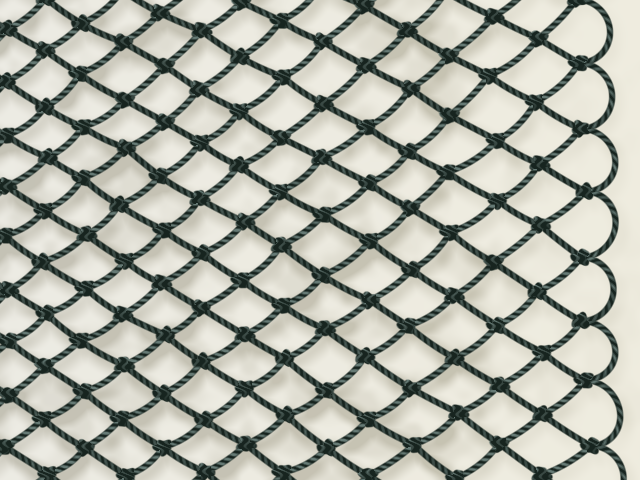
Give the GLSL for this pattern, as a WebGL 2 fragment shader.

```glsl
#version 300 es
precision highp float;
// Knotted twine netting over pale cloth: a stretched diamond lattice of knots
// joined by sagging twisted strands, with a scalloped right edge. Distances to
// strands, knots and loops are merged, then the cloth gets a soft shadow.
uniform vec2 u_resolution;
out vec4 fragColor;

const float TAU = 6.2831853;
const float LAST_COLUMN = 14.0;
const float STRAND_RADIUS = 0.0064;
const float LOOP_WIDTH = 0.067;
const float FIRST_COLUMN_X = 0.0139, FIRST_ROW_Y = 0.071;
const float COLUMN_STEP = 0.079, COLUMN_GROWTH = 0.000486;
const vec2 KNOT_SIZE = vec2(0.0225, 0.0185);
const vec3 TWINE_DARK = vec3(0.09, 0.14, 0.12);
const vec3 TWINE_MID = vec3(0.22, 0.28, 0.26);
const vec3 TWINE_LIGHT = vec3(0.40, 0.48, 0.46);
const vec3 CLOTH = vec3(0.925, 0.92, 0.89);
const vec3 CLOTH_SHADE = vec3(0.77, 0.76, 0.71);

float hash(vec2 p) {
  vec3 q = fract(p.xyx * 0.1031);
  q += dot(q, q.yzx + 33.33);
  return fract((q.x + q.y) * q.z);
}

float noise(vec2 p) {
  vec2 i = floor(p), f = fract(p);
  f = f * f * (3.0 - 2.0 * f);
  return mix(mix(hash(i), hash(i + vec2(1, 0)), f.x),
             mix(hash(i + vec2(0, 1)), hash(i + vec2(1, 1)), f.x), f.y);
}

// Meshes widen and heighten towards the right.
float rowPitch(float column) {
  return 0.1085 + column * (0.00095 + 0.000056 * column);
}

float columnAt(float x) {
  float square = COLUMN_STEP * COLUMN_STEP + 4.0 * COLUMN_GROWTH * (x - FIRST_COLUMN_X);
  return (sqrt(max(square, 0.0)) - COLUMN_STEP) / (2.0 * COLUMN_GROWTH);
}

// Node axes run diagonally: x steps up-right, y steps down-right.
vec2 knotPosition(vec2 node) {
  float column = node.x + node.y;
  float y = FIRST_ROW_Y + rowPitch(column) * (node.x - node.y) * 0.5;
  float step = COLUMN_STEP + COLUMN_GROWTH * column + 0.0015 * (0.5 - y);
  vec2 jitter = vec2(hash(node + 17.0), hash(node + 53.0)) - 0.5;
  return vec2(FIRST_COLUMN_X + column * step, y) + jitter * vec2(0.015, 0.012);
}

// Each part gives (signed distance, brightness).
vec2 nearer(vec2 a, vec2 b) { return a.x < b.x ? a : b; }

vec2 twine(float along, float across, float dist, float lightness) {
  float ply = 0.5 + 0.5 * sin(TAU * (along / 0.0165 + across / 0.017));
  float profile = 1.0 - 0.6 * pow(min(dist / STRAND_RADIUS, 1.0), 2.0);
  return vec2(dist - STRAND_RADIUS, ply * profile * lightness);
}

vec2 strand(vec2 p, vec2 a, vec2 b, float sag, float lightness) {
  float len = distance(a, b);
  vec2 dir = (b - a) / len;
  float along = dot(p - a, dir), t = clamp(along / len, 0.0, 1.0);
  float across = dot(p - a, vec2(-dir.y, dir.x)) + sag * 4.0 * t * (1.0 - t);
  return twine(along, across, length(vec2(across, along - t * len)), lightness);
}

vec2 knot(vec2 d, float seed) {
  float angle = atan(d.y, d.x);
  float rim = 0.88 + 0.12 * sin(3.0 * angle + TAU * seed) + 0.07 * sin(5.0 * angle - 9.0 * seed);
  float coil = 0.5 + 0.5 * sin(dot(d, vec2(330.0, 420.0 * (seed - 0.2)))
             + 2.5 * sin(d.y * 210.0 + TAU * seed));
  float light = 0.22 + 0.55 * smoothstep(-0.02, 0.02, d.y - 0.5 * d.x);
  return vec2((length(d / KNOT_SIZE) - rim) * KNOT_SIZE.y, coil * coil * light);
}

// Half-ellipse joining two knots of the last column.
vec2 edgeLoop(vec2 p, vec2 low, vec2 high) {
  vec2 radius = vec2(LOOP_WIDTH, 0.5 * (high.y - low.y));
  float t = clamp((p.y - low.y) / (high.y - low.y), 0.0, 1.0);
  vec2 d = p - vec2(mix(low.x, high.x, t), 0.5 * (low.y + high.y));
  if (d.x < 0.0) return vec2(1.0, 0.0);
  float f = length(d / radius);
  float across = f * (f - 1.0) / max(length(d / (radius * radius)), 0.001);
  return twine(atan(d.y, d.x) * 0.055, across, abs(across), 0.75);
}

vec2 net(vec2 p) {
  vec2 best = vec2(1.0, 0.0), up = vec2(1, 0), down = vec2(0, 1);
  float column = columnAt(p.x), row = 2.0 * (p.y - FIRST_ROW_Y) / rowPitch(column);
  vec2 base = floor(0.5 * vec2(column + row, column - row));
  for (int k = 0; k < 9; k++) {
    vec2 node = base + vec2(k % 3 - 1, k / 3 - 1), here = knotPosition(node);
    float remaining = LAST_COLUMN - node.x - node.y, seed = hash(node);
    if (remaining > -0.5) best = nearer(best, knot(p - here, seed));
    if (remaining < 0.5) continue;
    best = nearer(best, strand(p, here, knotPosition(node + up), 0.004 + 0.005 * seed, 1.0));
    best = nearer(best, strand(p, here, knotPosition(node + down), 0.004 * seed, 0.6));
  }
  float edgeRow = floor((p.y - FIRST_ROW_Y) / rowPitch(LAST_COLUMN));
  for (int k = -1; k <= 1; k++) {
    vec2 node = 0.5 * vec2(LAST_COLUMN) + (up - down) * (edgeRow + float(k));
    best = nearer(best, edgeLoop(p, knotPosition(node), knotPosition(node + up - down)));
  }
  return best;
}

void main() {
  vec2 p = gl_FragCoord.xy / u_resolution.y;
  float pixel = 1.0 / u_resolution.y;
  // Cloth with uneven soft shadows, fading towards the bare right edge
  float shadow = smoothstep(0.026, -0.008, net(p + vec2(-0.008, 0.014)).x);
  float blotch = noise(p * 13.0) * 0.6 + noise(p * 29.0 + 7.0) * 0.4;
  float shade = shadow * (0.35 + 0.8 * blotch) + 0.35 * smoothstep(0.45, 0.8, blotch);
  shade *= 1.0 - 0.75 * smoothstep(0.85, 1.25, p.x);
  vec3 color = mix(CLOTH, CLOTH_SHADE, min(shade, 1.0)) + vec3(0.008, 0.004, -0.012) * p.x;
  // Twine with worn highlights
  vec2 mesh = net(p);
  float tone = mesh.y * (0.75 + 0.5 * noise(p * 60.0));
  vec3 rope = mix(TWINE_DARK, TWINE_MID, smoothstep(0.05, 0.4, tone));
  rope = mix(rope, TWINE_LIGHT, smoothstep(0.4, 0.95, tone));
  fragColor = vec4(mix(color, rope, smoothstep(pixel, -pixel, mesh.x)), 1.0);
}
```
